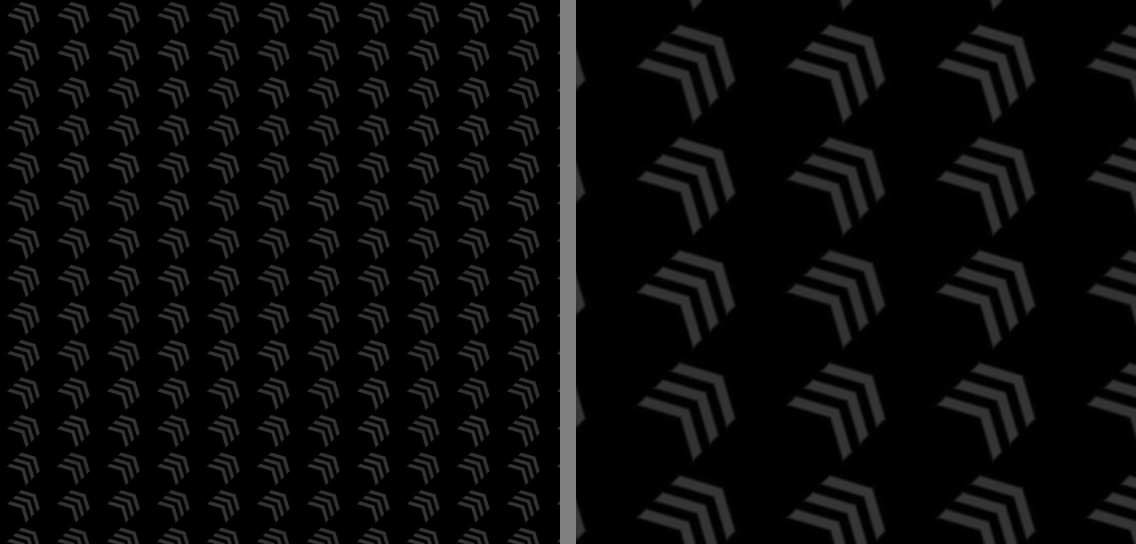
Left, the full canvas; right, a detail of the centre.
A WebGL 2 fragment shader for this pattern:

```glsl
#version 300 es
precision highp float;

uniform vec2 u_resolution;
out vec4 outColor;

// Lengths are fractions of the canvas width
const vec2 CELL_SIZE = vec2(0.08926, 0.06706);
const vec2 FIRST_CENTRE = vec2(0.0419, -0.0325);
const float CHEVRON_SPACING = 0.0141;
const float TIP_OFFSET = 0.0128;
const float HALF_SPAN = 0.0233;
const float HALF_THICKNESS = 0.0035;
const float ARM_SLOPE = 0.54;
const float EDGE_SOFTNESS = 0.0014;

const vec3 BACKGROUND = vec3(0.0);
const vec3 CHEVRON_GREY = vec3(0.205);

float hash(vec2 p) {
    vec3 q = fract(vec3(p.xyx) * 0.1031);
    q += dot(q, q.yzx + 33.33);
    return fract((q.x + q.y) * q.z);
}

// Bent band with its corner at tip, its ends cut parallel to the axis
float chevronDistance(vec2 axial, float tip, float halfThickness, float halfSpan) {
    float across = abs(axial.y);
    float band = abs(axial.x + ARM_SLOPE * across - tip) - halfThickness;
    return max(band * inversesqrt(1.0 + ARM_SLOPE * ARM_SLOPE), across - halfSpan);
}

// Three nested chevrons pointing to the upper right
float emblemDistance(vec2 p, float spacing) {
    vec2 axial = vec2(p.x + p.y, p.y - p.x) * inversesqrt(2.0);
    float d = 1.0;
    for (int i = -1; i <= 1; i++) {
        float tip = TIP_OFFSET + float(i) * spacing;
        d = min(d, chevronDistance(axial, tip, HALF_THICKNESS, HALF_SPAN));
    }
    return d;
}

void main() {
    // The grid hangs from the top left corner
    vec2 p = vec2(gl_FragCoord.x, gl_FragCoord.y - u_resolution.y) / u_resolution.x;
    vec2 grid = (p - FIRST_CENTRE) / CELL_SIZE + 0.5;
    vec2 local = (fract(grid) - 0.5) * CELL_SIZE;

    float d = emblemDistance(local, CHEVRON_SPACING);
    float softness = max(EDGE_SOFTNESS, 0.75 / u_resolution.x);
    float coverage = 1.0 - smoothstep(-softness, softness, d);

    // Slight tone shift per repeat and faint speckle around the strokes
    float tone = 0.97 + 0.06 * hash(floor(grid) + 40.0);
    float grain = hash(floor(p * 512.0) + 600.0);
    float halo = (1.0 - smoothstep(0.0, 0.006, d)) * (1.0 - coverage);

    vec3 color = mix(BACKGROUND, CHEVRON_GREY * tone, coverage);
    color += 0.018 * halo * grain;
    outColor = vec4(color, 1.0);
}
```
